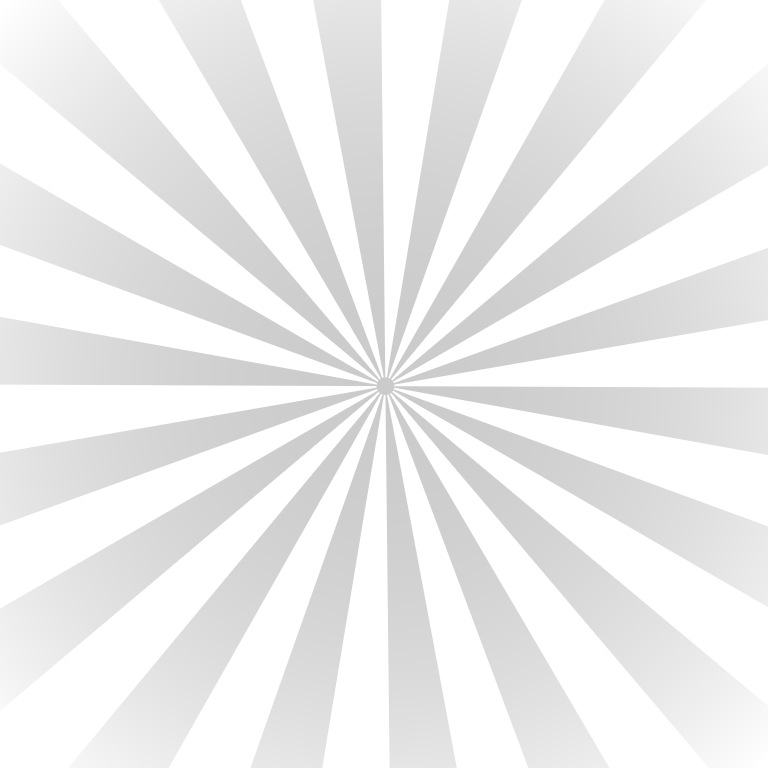
A WebGL 2 fragment shader for this background:

```glsl
#version 300 es
precision highp float;

uniform vec2 u_resolution;
out vec4 outColor;

const float TAU = 6.2831853;
const vec2 CENTER = vec2(0.5018, 0.4972);
const vec2 SKEW = vec2(0.011, 0.004);   // slight lean of the ray fan
const float RAY_COUNT = 18.0;
const float RAY_PHASE = 0.75;           // ray axis within its sector
const float RAY_FILL = 0.5;             // share of the sector that is filled
const float HUB_RADIUS = 0.0117;
const float FADE_RADIUS = 0.7;
const float FADE_POWER = 2.05;
const vec3 INNER_GRAY = vec3(0.797);
const vec3 PAPER = vec3(1.0);

// Signed distance to the nearest ray edge, positive inside a ray
float rayDistance(vec2 p) {
    float sector = TAU / RAY_COUNT;
    float turn = atan(p.y, p.x) / sector;
    float offAxis = abs(fract(turn - RAY_PHASE + 0.5) - 0.5);
    return length(p) * sin((0.5 * RAY_FILL - offAxis) * sector);
}

// Antialiased coverage of a signed distance
float coverage(float d, float pixel) {
    return clamp(d / pixel + 0.5, 0.0, 1.0);
}

void main() {
    float scale = min(u_resolution.x, u_resolution.y);
    float pixel = 1.0 / scale;
    vec2 p = (gl_FragCoord.xy - CENTER * u_resolution) / scale;
    float radius = length(p);

    // Rays joined by a small round hub
    float rays = coverage(rayDistance(p + SKEW * p.yx), pixel);
    float hub = coverage(HUB_RADIUS - radius, pixel);

    // Gray fades to paper toward the corners
    float fade = pow(min(radius / FADE_RADIUS, 1.0), FADE_POWER);
    vec3 rayColor = mix(INNER_GRAY, PAPER, fade);

    outColor = vec4(mix(PAPER, rayColor, max(rays, hub)), 1.0);
}
```
